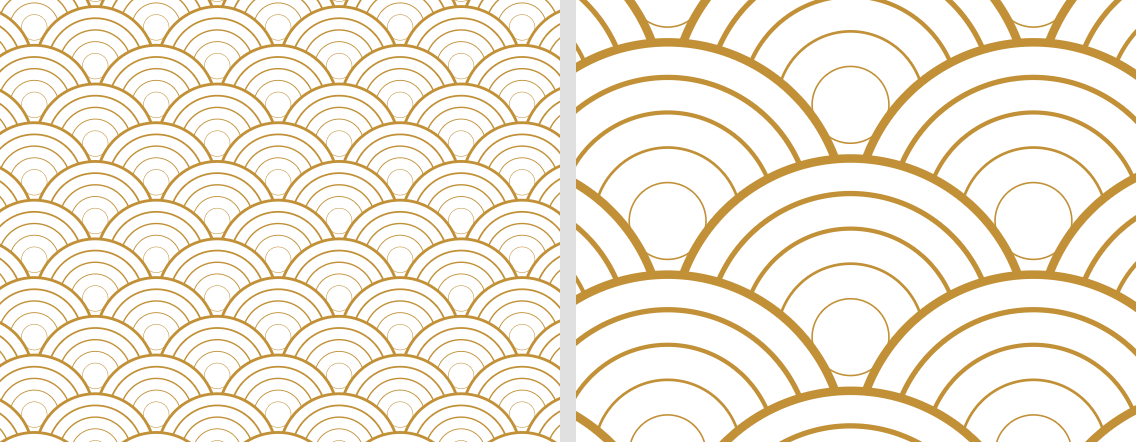
Left: the whole. Right: its middle third, enlarged.
This pattern is drawn by a Shadertoy shader. Its source:

```glsl
const vec3 PAPER = vec3(1.0);
const vec3 GOLD = vec3(0.755, 0.565, 0.215);

const float RADIUS = 0.10888;               // scale radius, in canvas widths
const vec2 ANCHOR = vec2(0.1701, 0.6712);   // centre of one scale, in canvas widths
const float ROW_STEP = 0.635;               // row spacing, in radii
const int LAYERS = 4;                       // rows that can overlap one point

const int RINGS = 5;
const float OUTER_RING = 0.9767;            // centre line of the rim, in radii
const float RING_STEP = 0.1917;
const float RING_WIDTH[RINGS] = float[RINGS](0.0466, 0.029, 0.023, 0.0148, 0.0088);

// Share of a pixel lying inside an edge; d is negative inside
float coverage(float d, float pixel) {
    return clamp(0.5 - d / pixel, 0.0, 1.0);
}

// Share of a pixel lying on a line, correct for lines under a pixel wide
float lineCoverage(float d, float width, float pixel) {
    return coverage(d - 0.5 * width, pixel) - coverage(d + 0.5 * width, pixel);
}

// Concentric rings, thinning toward the centre
float ringInk(float r, float pixel) {
    float ink = 0.0;
    for (int i = 0; i < RINGS; i++) {
        float ringRadius = OUTER_RING - RING_STEP * float(i);
        ink = max(ink, lineCoverage(r - ringRadius, RING_WIDTH[i], pixel));
    }
    // The disc edge already smooths the outside of the rim
    return max(ink, coverage(OUTER_RING - r, pixel));
}

// Distance to the nearest scale centre in a row; odd rows shift by half a period
float scaleDistance(vec2 p, float row) {
    float x = mod(p.x - mod(row, 2.0) + 1.0, 2.0) - 1.0;
    return length(vec2(x, p.y - row * ROW_STEP));
}

void mainImage(out vec4 fragColor, in vec2 fragCoord) {
    vec2 p = (fragCoord / iResolution.x - ANCHOR) / RADIUS;
    float pixel = 1.0 / (iResolution.x * RADIUS);

    // Paint from back to front: lower rows cover the ones above
    float frontRow = floor((p.y - 1.0) / ROW_STEP);
    vec3 color = PAPER;
    for (int i = LAYERS - 1; i >= 0; i--) {
        float r = scaleDistance(p, frontRow + float(i));
        vec3 scaleColor = mix(PAPER, GOLD, ringInk(r, pixel));
        color = mix(color, scaleColor, coverage(r - 1.0, pixel));
    }
    fragColor = vec4(color, 1.0);
}
```
